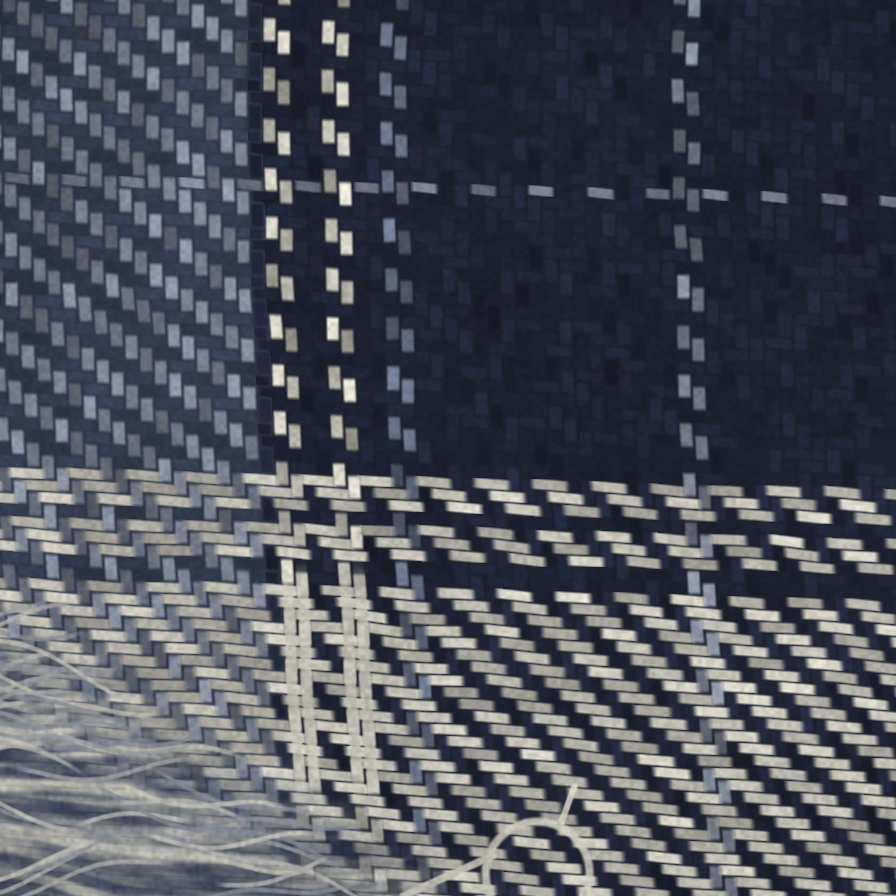
Give the GLSL for this texture, as a Shadertoy shader.

```glsl
// Worn plaid cloth: a 2/2 twill of navy, steel and cream threads, frayed at lower left.
// Each warp and weft float is a soft dash on a slightly sheared thread grid;
// loose strands, a curled end and fibre noise are laid over the weave.

const vec2 THREADS = vec2(61.44, 73.0);    // warp and weft threads per canvas
const float TWILL = 4.0;                   // threads per twill repeat
const float WARP_BEND = 0.045;             // sideways drift toward the bottom
const float WEFT_TILT = 0.025;             // downward drift toward the right
const float FRAY_TOP = 0.68;               // fray edge at the left, from the top
const float FRAY_SLOPE = 0.6;
const int STRANDS = 54;

const vec3 NAVY = vec3(0.115, 0.135, 0.205);
const vec3 SHADOW = vec3(0.10, 0.115, 0.165);
const vec3 DUSK = vec3(0.20, 0.235, 0.31);
const vec3 STEEL = vec3(0.47, 0.50, 0.56);
const vec3 SLATE = vec3(0.38, 0.42, 0.50);
const vec3 CREAM = vec3(0.77, 0.76, 0.71);

float hash(vec2 p) {
    return fract(sin(dot(p, vec2(127.1, 311.7))) * 43758.5);
}

float noise(vec2 p) {
    vec2 i = floor(p), f = fract(p);
    f = f * f * (3.0 - 2.0 * f);
    return mix(mix(hash(i), hash(i + vec2(1, 0)), f.x),
               mix(hash(i + vec2(0, 1)), hash(i + vec2(1, 1)), f.x), f.y);
}

// 1 when the thread index lies within first..last
float band(float index, float first, float last) {
    return step(first - 0.5, index) * step(index, last + 0.5);
}

// Soft rounded float; both coordinates run from -0.5 to 0.5
float dash(float along, float across) {
    return (1.0 - smoothstep(0.32, 0.52, abs(along)))
         * (1.0 - smoothstep(0.28, 0.54, abs(across)));
}

float line(vec2 p, vec2 a, vec2 b, float width) {
    vec2 ab = b - a;
    float t = clamp(dot(p - a, ab) / dot(ab, ab), 0.0, 1.0);
    return 1.0 - smoothstep(0.4 * width, width, length(p - a - ab * t));
}

float creamWarp(float i) { return band(i, 18.0, 19.0) + band(i, 22.0, 23.0); }

float creamWeft(float j) {
    return band(j, 38.0, 40.0) + band(j, 42.0, 44.0) + band(j, 47.0, 999.0);
}

vec3 warpColor(float i) {
    vec3 c = mix(NAVY, STEEL, band(i, -99.0, 16.0));
    c = mix(c, SLATE, band(i, 26.0, 27.0));
    c = mix(c, STEEL, band(i, 46.0, 47.0));
    return mix(c, CREAM, creamWarp(i));
}

vec3 weftColor(float i, float j) {
    vec3 c = mix(NAVY, DUSK, band(i, -99.0, 16.0));
    c = mix(c, STEEL, band(j, 14.0, 14.0));
    return mix(c, CREAM, creamWeft(j));
}

vec3 weave(vec2 p) {
    vec2 c = p - vec2(WARP_BEND * p.y * p.y, WEFT_TILT * p.x);
    c = (c + 0.004 * (vec2(noise(p * 13.0), noise(p * 13.0 + 40.0)) - 0.5)) * THREADS;
    float i = floor(c.x), j = floor(c.y);
    float light = creamWeft(j);

    // Warp floats; the cream ones hang bare where weft is lost
    float run = i + 2.0 - c.y;
    float bare = creamWarp(i) * smoothstep(0.62, 0.67, p.y) * (1.0 - smoothstep(0.86, 0.90, p.y));
    float warp = dash((mod(run, TWILL) - 2.0) / 2.2, fract(c.x) - 0.5);
    float warpTone = 0.68 + 0.5 * hash(vec2(floor(run / TWILL), i));
    vec3 col = mix(SHADOW, DUSK, 0.7 * band(i, -99.0, 17.0));
    col = mix(col, warpColor(i) * warpTone, warp);

    // Weft floats, longer and tilted where the yarn is cream
    run = c.x - j - 1.0;
    float along = (mod(run, TWILL) - 2.0) / mix(2.0, 2.8, light);
    float weft = dash(along, fract(c.y) - 0.5 - 0.2 * along);
    float weftTone = 0.78 + 0.3 * hash(vec2(floor(run / TWILL), j + 70.0));
    col = mix(col, weftColor(i, j) * weftTone, weft);
    float bareSide = 1.0 - smoothstep(0.24, 0.5, abs(fract(c.x) - 0.5));
    return mix(col, CREAM, 0.85 * bare * bareSide);
}

vec3 fray(vec3 col, vec2 p) {
    float depth = p.y - FRAY_TOP - FRAY_SLOPE * p.x + 0.05 * (noise(p * 16.0) - 0.5);
    float flow = p.y + 0.035 * noise(p * vec2(6.0, 5.0)) - 0.07 * p.x;
    float fibre = 0.6 * noise(vec2(p.x * 8.0, flow * 75.0)) + 0.4 * noise(vec2(p.x * 15.0, flow * 160.0));
    vec3 fuzz = mix(DUSK, CREAM, smoothstep(0.2, 0.95, fibre));
    col = mix(col, fuzz, 0.85 * smoothstep(-0.04, 0.14, depth));

    // Loose strands drifting along the fray
    for (int k = 0; k < STRANDS; k++) {
        float id = float(k);
        float y0 = mix(0.68, 1.02, hash(vec2(id, 1.0)));
        float x0 = mix(-0.08, max(0.02, (y0 - 0.70) * 1.4), hash(vec2(id, 2.0)));
        float reach = mix(0.05, 0.13, hash(vec2(id, 3.0)));
        float dx = p.x - x0;
        float y = y0 + dx * mix(-0.3, 0.4, hash(vec2(id, 4.0))) + 0.009 * sin(dx * 30.0 + id);
        float cover = (1.0 - smoothstep(0.001, 0.0042, abs(p.y - y)))
                    * (1.0 - smoothstep(0.7 * reach, reach, abs(dx)));
        col = mix(col, mix(STEEL, CREAM, hash(vec2(id, 5.0))), 0.8 * cover);
    }

    // Curled yarn end
    vec2 q = p - vec2(0.60, 0.975);
    float curl = (1.0 - smoothstep(0.002, 0.007, abs(length(q) - 0.058))) * step(q.y, 0.03);
    curl = max(curl, line(p, vec2(0.45, 1.0), vec2(0.55, 0.955), 0.006));
    curl = max(curl, line(p, vec2(0.625, 0.922), vec2(0.641, 0.878), 0.005));
    return mix(col, CREAM, 0.9 * curl);
}

void mainImage(out vec4 fragColor, in vec2 fragCoord) {
    vec2 p = fragCoord / iResolution.xy;
    p.y = 1.0 - p.y;    // measured from the top edge
    vec3 col = fray(weave(p), p);
    float wear = 0.12 * (noise(p * 9.0) - 0.5) + 0.16 * (noise(p * 210.0) - 0.5);
    fragColor = vec4(clamp(col * (1.0 + wear) + 0.012, 0.0, 1.0), 1.0);
}
```
